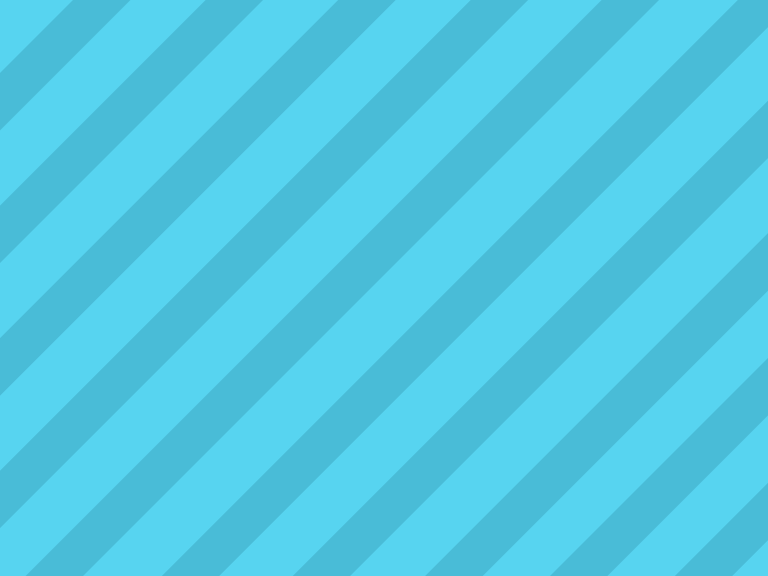
A Shadertoy shader for this pattern:

```glsl
const vec3 LIGHT_BLUE = vec3(0.341, 0.831, 0.943);
const vec3 DARK_BLUE = vec3(0.288, 0.736, 0.842);

// Lengths are in canvas heights, measured along the top edge
const int STRIPE_COUNT = 10;
const float FIRST_START = 0.1267;
const float PERIOD = 0.2302;
const float STRIPE_WIDTH = 0.0998;
const float SQUEEZE = 0.0135;       // period lost by the last stripes
const float SQUEEZE_FROM = 7.0;
const float WOBBLE = 0.0103;        // uneven gap near the middle
const float WOBBLE_CENTER = 4.5;

// Centre of a stripe, with its slight deviation from even spacing
float stripeCenter(float index) {
    float offset = index - WOBBLE_CENTER;
    float wobble = WOBBLE * offset * exp(-2.0 * offset * offset);
    float squeeze = SQUEEZE * max(index - SQUEEZE_FROM, 0.0);
    return FIRST_START + 0.5 * STRIPE_WIDTH + PERIOD * index + wobble - squeeze;
}

void mainImage(out vec4 fragColor, in vec2 fragCoord) {
    vec2 p = fragCoord / iResolution.y;

    // Diagonal coordinate, growing from the top left corner
    float diagonal = p.x + 1.0 - p.y;
    float softness = 1.4 / iResolution.y;

    // Signed distance to the nearest stripe
    float dist = 1.0;
    for (int i = 0; i < STRIPE_COUNT; i++) {
        float stripe = abs(diagonal - stripeCenter(float(i))) - 0.5 * STRIPE_WIDTH;
        dist = min(dist, stripe);
    }

    float coverage = clamp(0.5 - dist / softness, 0.0, 1.0);
    fragColor = vec4(mix(LIGHT_BLUE, DARK_BLUE, coverage), 1.0);
}
```
